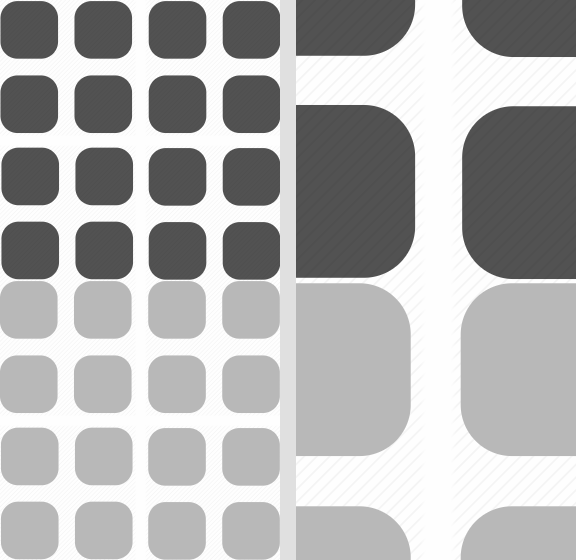
Left, the full canvas; right, a detail of the centre.
This pattern is drawn by a Shadertoy shader. Its source:

```glsl
// Rounded grey tiles, four across and eight down, dark above light, on a faintly hatched white ground.

float roundedSquare(vec2 p, float halfSize, float radius) {
    vec2 q = abs(p) - halfSize + radius;
    return length(max(q, 0.0)) + min(max(q.x, q.y), 0.0) - radius;
}

float coverage(float dist, float pixel) {
    return clamp(0.5 - dist / pixel, 0.0, 1.0);
}

void mainImage(out vec4 fragColor, in vec2 fragCoord) {
    // Blocks of 2 x 2 tiles: two blocks across, four down, y pointing down
    vec2 uv = fragCoord / iResolution.xy;
    vec2 p = vec2(uv.x, 1.0 - uv.y) * vec2(2.0, 4.0);
    float pixel = 2.0 / iResolution.x;
    float lightHalf = step(2.0, p.y);
    p.y -= 2.0 * lightHalf;
    vec2 block = floor(p);
    vec2 local = p - block;

    // Fine diagonal hatch, left out of the cross between blocks
    float stripe = abs(fract((p.x + p.y) * 33.0) - 0.5) / 33.0 * 0.7071;
    float hatch = coverage(stripe - 0.002, pixel);
    vec2 fromCross = abs(p - 1.005);
    hatch *= smoothstep(0.028, 0.046, min(fromCross.x, fromCross.y));
    vec3 color = vec3(0.995 - 0.04 * hatch);

    // Each block sits slightly off the regular grid
    vec2 first = vec2(mix(0.209, 0.268, block.x), mix(0.2135, 0.2604, block.y));
    first.x += 0.007 * block.y * (1.0 - block.x) - 0.0035 * lightHalf;
    first.y += 0.003 * block.x * block.y;
    vec2 pitch = vec2(0.5286, mix(0.531, 0.5286, block.y));
    vec2 tile = clamp(floor((local - first) / pitch + 0.5), 0.0, 1.0);
    float dist = roundedSquare(local - first - tile * pitch, 0.2057, 0.122);

    // Dark tiles carry a trace of the hatch, light tiles are flat
    float grey = mix(0.32 - 0.012 * hatch, 0.72, lightHalf);
    color = mix(color, vec3(grey), coverage(dist, pixel));
    fragColor = vec4(color, 1.0);
}
```
